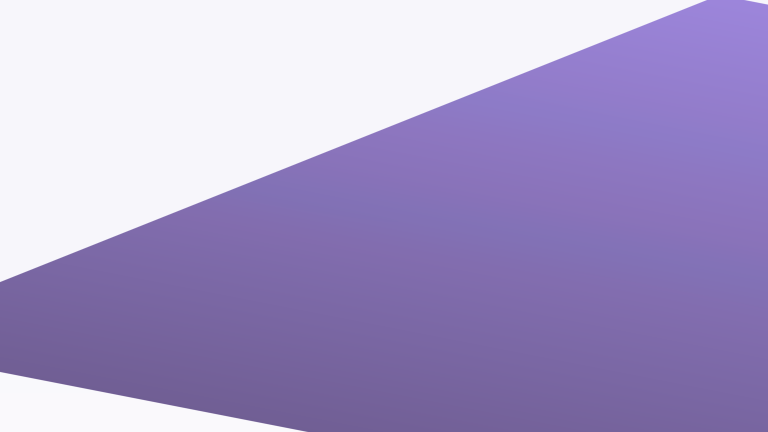
A Shadertoy shader for this background:

```glsl
// A violet slanted panel on a pale ground, cut out by three straight edges.
// Signed line distances give the outline; a tilted ramp with faint layered
// sine bands colours the panel from dusk violet up to bright lavender.

// Signed distance to y = height + slope * x, positive below the line.
float belowLine(vec2 p, float height, float slope) {
    return (height + slope * p.x - p.y) / sqrt(1.0 + slope * slope);
}

vec3 panelColour(vec2 p) {
    // The ramp climbs at right angles to the lower edge.
    float rise = p.y + 0.195 * p.x;
    vec3 violet = mix(vec3(0.440, 0.370, 0.580), vec3(0.615, 0.525, 0.862),
                      clamp((rise - 0.139) / 1.208, 0.0, 1.0));

    // Faint cool bands run along the ramp.
    float band = 0.7 * cos(21.3 * (rise - 0.688))
               + 0.3 * cos(42.6 * (rise - 0.688) + 0.6 * sin(3.0 * p.x));
    float bandFade = smoothstep(0.45, 0.65, rise) * (1.0 - smoothstep(0.95, 1.15, rise));
    return violet + band * bandFade * vec3(-0.010, 0.004, 0.004);
}

void mainImage(out vec4 fragColor, in vec2 fragCoord) {
    // Canvas heights, so x spans the aspect ratio.
    vec2 p = fragCoord / iResolution.y;
    float pixel = 1.0 / iResolution.y;

    // Panel outline: long upper edge, clipped right corner, lower edge.
    float upper = belowLine(p, 0.347, 0.399);
    float corner = belowLine(p, 1.336, -0.195);
    float lower = -belowLine(p, 0.139, -0.195);
    float inside = min(min(upper, corner), lower);
    float coverage = smoothstep(-0.7 * pixel, 0.7 * pixel, inside);

    // Pale ground, a touch brighter toward the bottom.
    vec3 ground = mix(vec3(0.980, 0.978, 0.990), vec3(0.968, 0.966, 0.984),
                      smoothstep(0.0, 0.4, p.y));

    fragColor = vec4(mix(ground, panelColour(p), coverage), 1.0);
}
```
